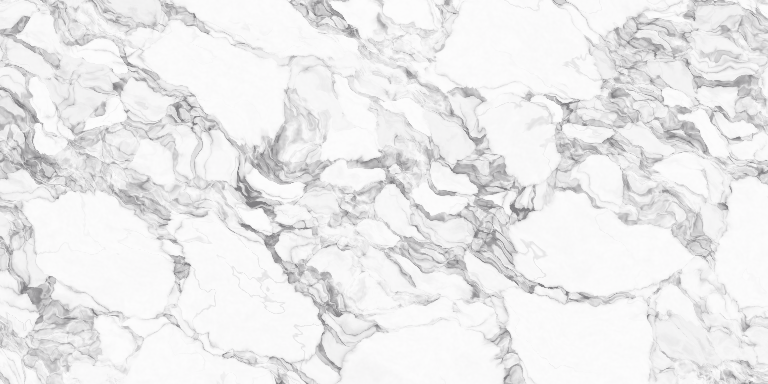
A WebGL 1 fragment shader for this texture:

```glsl
precision highp float;
// White brecciated marble: pale broken clasts in a streaky grey matrix with thin veins.

uniform vec2 u_resolution;

#define STREAK_ANGLE -0.52
#define LARGE_SCALE 2.6
#define MEDIUM_SCALE 7.5
#define SMALL_SCALE 19.0
#define LARGE_SHARE 0.47
#define MEDIUM_SHARE 0.76
#define WARP_AMOUNT 0.19
#define MATRIX_TONE 0.41
#define VEIN_STRENGTH 0.46
#define CORNER_SHARPNESS 16.0
#define WHITE_STONE vec3(0.988, 0.987, 0.988)
#define DARK_STONE vec3(0.515, 0.510, 0.520)

vec2 hash2(vec2 p) {
    vec3 h = fract(p.xyx * vec3(0.1031, 0.1030, 0.0973));
    h += dot(h, h.yzx + 33.33);
    return fract((h.xx + h.yz) * h.zy);
}

float cornerGradient(vec2 cell, vec2 offset) {
    return dot(hash2(cell) * 2.0 - 1.0, offset);
}

float gradientNoise(vec2 p) {
    vec2 cell = floor(p), f = fract(p);
    vec2 u = f * f * f * (f * (f * 6.0 - 15.0) + 10.0);
    vec2 e = vec2(1.0, 0.0);
    float low = mix(cornerGradient(cell, f), cornerGradient(cell + e, f - e), u.x);
    float high = mix(cornerGradient(cell + e.yx, f - e.yx),
                     cornerGradient(cell + e.xx, f - e.xx), u.x);
    return mix(low, high, u.y);
}

float fbm(vec2 p) {
    float sum = 0.0, amplitude = 0.5;
    for (int i = 0; i < 5; i++) {
        sum += amplitude * gradientNoise(p);
        p = mat2(0.8, 0.6, -0.6, 0.8) * p * 2.03 + 7.3;
        amplitude *= 0.5;
    }
    return sum;
}

// Thin line along the zero level of the noise
float thread(vec2 p, float width) {
    return 1.0 - smoothstep(0.0, width, abs(fbm(p)));
}

// Rounded Voronoi cells: x = distance to the border, yz = random values of the cell.
vec3 clasts(vec2 p) {
    vec2 cell = floor(p), f = fract(p);
    vec2 nearest = vec2(0.0), owner = vec2(0.0);
    float best = 8.0, borders = 0.0;
    for (int y = -1; y <= 1; y++) {
        for (int x = -1; x <= 1; x++) {
            vec2 g = vec2(float(x), float(y));
            vec2 r = g + 0.04 + 0.92 * hash2(cell + g) - f;
            float d = dot(r, r);
            if (d < best) { best = d; nearest = r; owner = cell + g; }
        }
    }
    for (int y = -2; y <= 2; y++) {
        for (int x = -2; x <= 2; x++) {
            vec2 g = vec2(float(x), float(y));
            vec2 r = g + 0.04 + 0.92 * hash2(cell + g) - f;
            vec2 across = r - nearest;
            if (dot(across, across) > 0.00001) {
                borders += exp(-CORNER_SHARPNESS * dot(0.5 * (r + nearest), normalize(across)));
            }
        }
    }
    return vec3(-log(borders) / CORNER_SHARPNESS, hash2(owner + 71.7));
}

// Antialiased inside of a clast; distances are in cell units.
float inside(float d, float scale) {
    float soft = scale * (0.0005 + 0.6 / u_resolution.y);
    return smoothstep(-soft, soft, d);
}

void main() {
    vec2 p = gl_FragCoord.xy / u_resolution.y;

    // Frame along the streaks, bent and roughened by noise
    float c = cos(STREAK_ANGLE), s = sin(STREAK_ANGLE);
    vec2 q = vec2(c * p.x + s * p.y, c * p.y - s * p.x) + 4.0;
    q += WARP_AMOUNT * vec2(fbm(q * 3.1), fbm(q * 3.1 + 31.0));
    q += 0.026 * vec2(fbm(q * 21.0 + 5.0), fbm(q * 21.0 + 37.0));

    float patches = fbm(q * vec2(1.7, 2.6) + 11.0);
    float streaks = fbm(q * vec2(6.0, 17.0) + 3.0);
    float grain = fbm(q * vec2(30.0, 52.0) + 19.0);
    float speckle = gradientNoise(p * 105.0);

    // Clasts of three sizes, with gaps that widen in places
    vec3 large = clasts(q * LARGE_SCALE * vec2(1.0, 1.5));
    vec3 medium = clasts(q * MEDIUM_SCALE * vec2(1.0, 1.75) + 13.0);
    vec3 small = clasts(q * SMALL_SCALE * vec2(1.0, 2.0) + 29.0);
    float dLarge = large.x - clamp(0.03 + 0.18 * patches, 0.006, 0.11) - 0.03 * grain;
    float dMedium = medium.x - clamp(0.055 + 0.25 * (streaks + patches), 0.012, 0.17) - 0.06 * grain;
    float dSmall = small.x - 0.05 - 0.15 * (streaks + patches);
    float inLarge = inside(dLarge, LARGE_SCALE) * step(large.y, LARGE_SHARE);
    float inMedium = inside(dMedium, MEDIUM_SCALE) * step(medium.y, MEDIUM_SHARE);
    float inSmall = inside(dSmall, SMALL_SCALE) * step(small.y, 0.75);

    // Matrix with dark and pale threads
    float grey = MATRIX_TONE + 1.0 * streaks + 1.1 * patches + 0.9 * grain + 0.14 * speckle;
    grey += 0.24 * thread(q * vec2(9.0, 19.0) + 53.0, 0.04);
    grey *= 1.0 - 0.6 * thread(q * vec2(8.0, 15.0) + 83.0, 0.045);
    grey = max(grey, 0.05) * mix(1.0, 0.2 + 0.4 * small.z, inSmall);

    // Clast interiors
    float mediumTone = 0.09 * medium.z * medium.z + 0.5 * max(streaks + 0.5 * grain, 0.0) * medium.z;
    grey = mix(grey, mediumTone, inMedium);
    grey = mix(grey, 0.01 + 0.14 * max(patches + 0.5 * streaks, 0.0) * large.z, inLarge);

    // Broken dark rims around clasts and hairlines through them
    float rimLarge = exp(-abs(dLarge) / (LARGE_SCALE * 0.0032));
    float rimMedium = exp(-abs(dMedium) / (MEDIUM_SCALE * 0.0026)) * (1.0 - inLarge);
    float rimShade = clamp(0.5 + 2.0 * streaks + 1.5 * patches + 1.2 * grain, 0.08, 1.2);
    grey += VEIN_STRENGTH * rimShade * max(rimLarge, 0.8 * rimMedium);
    grey += 0.16 * thread(q * vec2(3.0, 5.0) + 47.0, 0.012) * smoothstep(-0.1, 0.2, patches);
    grey += 0.05 * grain + 0.02 * speckle;

    gl_FragColor = vec4(mix(WHITE_STONE, DARK_STONE, clamp(grey, 0.0, 1.0)), 1.0);
}
```
